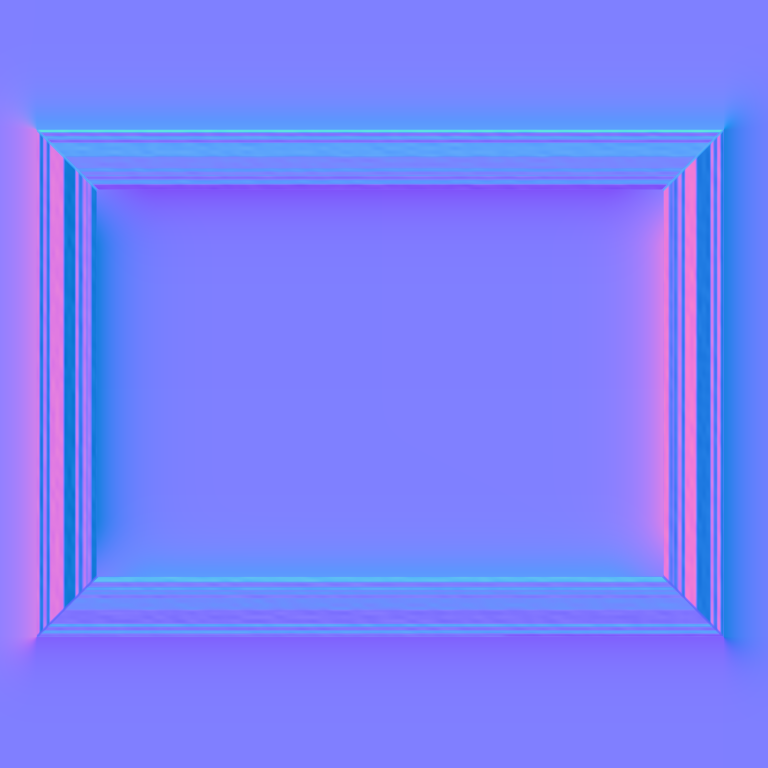
Reproduce this texture map procedurally as a Shadertoy shader.

```glsl
// Normal map of a moulded rectangular frame on a flat wall.
// A list of soft bands gives the slope across the moulding; four mitred
// sides turn it into colour, and exponential glows soften the wall around it.

const vec2 CENTER = vec2(0.495, 0.501);
const vec2 OUTER_HALF = vec2(0.447, 0.330);
const float BAND = 0.078;            // width of the moulding
const float GLOW_REACH = 0.032;
const float WEAR = 0.035;            // strength of surface dents
const float TOP_TILT = 0.06;         // extra upward lean of the top rail
const float BOTTOM_TILT = 0.025;
const float RED_DROP = 0.14;         // red lost where the surface faces up
const vec3 FLAT_NORMAL = vec3(0.5, 0.5, 1.0);

// Bands: center, half width, slope on upright sides, slope on rails
const int BANDS = 11;
const vec4 PROFILE[BANDS] = vec4[BANDS](
    vec4(0.01, 0.030,  0.36,  0.34),
    vec4(0.08, 0.025, -0.38, -0.12),
    vec4(0.13, 0.025,  0.22,  0.08),
    vec4(0.19, 0.020, -0.34, -0.14),
    vec4(0.33, 0.110,  0.38,  0.08),
    vec4(0.55, 0.090, -0.44, -0.03),
    vec4(0.67, 0.020,  0.28,  0.04),
    vec4(0.73, 0.025, -0.30, -0.05),
    vec4(0.80, 0.022,  0.24, -0.13),
    vec4(0.87, 0.020,  0.15,  0.05),
    vec4(0.96, 0.045, -0.42, -0.24));

float hash(vec2 p) {
    vec3 q = fract(vec3(p.xyx) * 0.1031);
    q += dot(q, q.yzx + 33.33);
    return fract((q.x + q.y) * q.z);
}

float noise(vec2 p) {
    vec2 i = floor(p), f = fract(p);
    f = f * f * (3.0 - 2.0 * f);
    return mix(mix(hash(i), hash(i + vec2(1, 0)), f.x),
               mix(hash(i + vec2(0, 1)), hash(i + vec2(1, 1)), f.x), f.y);
}

// Outward slope across the moulding: x for uprights, y for rails
vec2 mouldingSlope(float t, float soft) {
    vec2 slope = vec2(0.0);
    for (int i = 0; i < BANDS; i++) {
        vec4 b = PROFILE[i];
        slope += b.zw * (1.0 - smoothstep(b.y - soft, b.y + soft, abs(t - b.x)));
    }
    return slope;
}

// Red and green offsets on the wall outside the frame
vec2 outsideGlow(vec2 p, vec2 q) {
    vec2 away = max(q, 0.0);
    vec2 dir = away / (length(away) + 0.0001);
    float fade = exp(-length(away) / GLOW_REACH);
    float red = p.x < 0.0 ? 0.34 : -0.42;
    float green = p.y > 0.0 ? 0.13 : -0.13;
    return dir * fade * vec2(red, green);
}

// Red and green offsets on the wall within the frame
vec2 insideGlow(vec2 p) {
    vec2 halfSize = OUTER_HALF - BAND;
    vec2 low = max(halfSize + p, 0.0), high = max(halfSize - p, 0.0);
    vec2 fromLow = exp(-low / GLOW_REACH), fromHigh = exp(-high / GLOW_REACH);
    vec2 ends = smoothstep(-0.02, 0.08, min(low, high));
    return vec2((0.36 * fromHigh.x - 0.42 * fromLow.x) * ends.y,
                (0.11 * fromLow.y - 0.18 * fromHigh.y) * ends.x);
}

// Red and green offsets on the frame itself
vec2 frameOffset(vec2 p, vec2 q, float t, float px) {
    vec2 slope = mouldingSlope(t, max(0.018, 0.8 * px / BAND));
    bool top = p.y > 0.0;

    // The lower lip stands out only towards the right
    float lip = 1.0 - smoothstep(0.04, 0.07, t);
    float lipGain = mix(0.25, 0.5, smoothstep(0.155, 0.17, p.x));
    float rail = top ? slope.y + TOP_TILT
                     : BOTTOM_TILT - slope.y * mix(0.9, lipGain, lip);
    vec2 upright = vec2(-sign(p.x) * slope.x, -0.02);
    float side = smoothstep(-px, px, q.x - q.y);
    vec2 offset = mix(vec2(0.0, rail), upright, side);

    // Dents stretched along each side
    vec2 grain = mix(vec2(70.0, 190.0), vec2(190.0, 70.0), step(0.5, side));
    float dent = noise((p + 1.0) * grain) - noise((p + 1.004) * grain);
    offset += WEAR * dent;

    // Mitre joints
    float joint = 1.0 - smoothstep(0.0005, 0.0025 + px, abs(q.x - q.y));
    vec2 jointSlope = top ? vec2(0.0, 0.2) : vec2(-0.16, -0.1);
    return mix(offset, jointSlope, 0.75 * joint);
}

void mainImage(out vec4 fragColor, in vec2 fragCoord) {
    vec2 p = fragCoord / iResolution.xy - CENTER;
    float px = 1.0 / min(iResolution.x, iResolution.y);
    vec2 q = abs(p) - OUTER_HALF;
    float edge = max(q.x, q.y);

    // Wall within, then frame, then wall outside
    vec2 offset = mix(insideGlow(p), frameOffset(p, q, -edge / BAND, px),
                      smoothstep(-px, px, edge + BAND));
    offset = mix(offset, outsideGlow(p, q), smoothstep(-px, px, edge));

    // Blue follows from the length of the tilt
    float tilt = min(4.0 * dot(offset, offset), 1.0);
    vec3 color = FLAT_NORMAL + vec3(offset, 0.5 * sqrt(1.0 - 0.7 * tilt) - 0.5);
    color.r -= RED_DROP * smoothstep(0.0, 0.1, offset.y);
    fragColor = vec4(clamp(color, 0.0, 1.0), 1.0);
}
```
